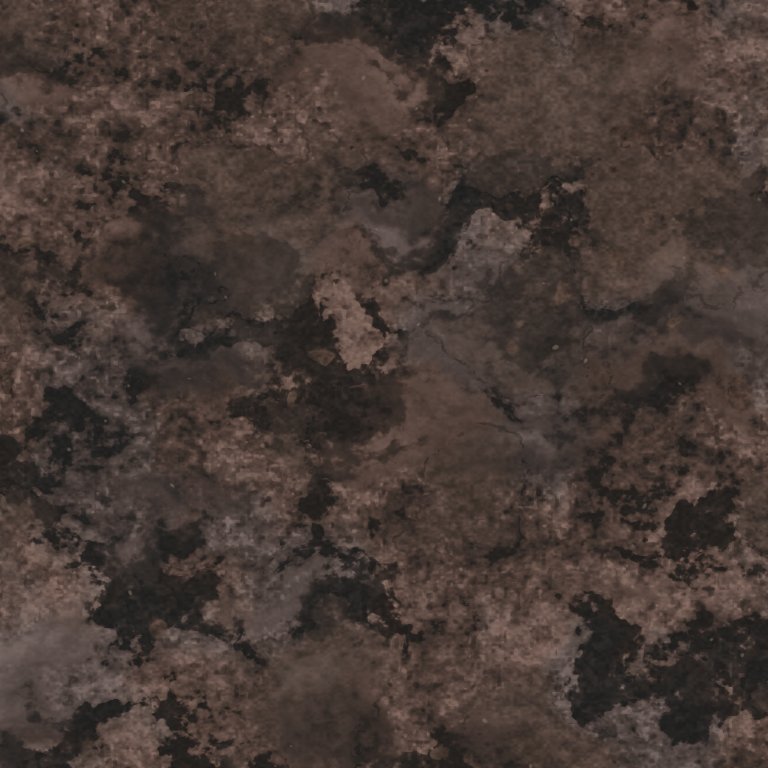
Give the GLSL for this texture, as a Shadertoy shader.

```glsl
// Dark weathered stone: flat brown plates, charcoal hollows, smeared haze and fine grit.

const vec3 CHARCOAL = vec3(0.138, 0.132, 0.126);
const vec3 UMBER = vec3(0.275, 0.226, 0.206);
const vec3 ASH = vec3(0.425, 0.358, 0.332);
const vec3 PLATE_BROWN = vec3(0.296, 0.240, 0.212);
const vec3 PEBBLE_TAN = vec3(0.430, 0.335, 0.285);
const vec3 SPECK_CREAM = vec3(0.560, 0.490, 0.420);
const vec3 RUST_TINT = vec3(1.035, 0.985, 0.960);
const vec3 SLATE_TINT = vec3(0.970, 0.995, 1.020);

const float WARP = 0.13;
const float HOLLOW_LEVEL = 0.425;
const float PLATE_CELLS = 4.0;
const float PLATE_CHANCE = 0.62;
const float PLATE_RAGGED = 0.15;
const float PEBBLE_CELLS = 13.0;
const float SPECK_CELLS = 48.0;

float hash(vec2 p) {
    vec3 h = fract(vec3(p.xyx) * 0.1031);
    h += dot(h, h.yzx + 33.33);
    return fract((h.x + h.y) * h.z);
}

float noise(vec2 p) {
    vec2 cell = floor(p);
    vec2 f = fract(p);
    f = f * f * (3.0 - 2.0 * f);
    float low = mix(hash(cell), hash(cell + vec2(1, 0)), f.x);
    float high = mix(hash(cell + vec2(0, 1)), hash(cell + vec2(1, 1)), f.x);
    return mix(low, high, f.y);
}

float fbm(vec2 p, int octaves) {
    float sum = 0.0, total = 0.0, gain = 0.5;
    for (int i = 0; i < octaves; i++) {
        sum += gain * noise(p);
        total += gain;
        gain *= 0.55;
        p = mat2(1.6, 1.2, -1.2, 1.6) * p + 17.3;
    }
    return sum / total;
}

// Nearest scattered disc: x = signed distance, y = its random id.
vec2 scatter(vec2 p, float cells, float chance, vec2 radii, float seed) {
    vec2 nearest = vec2(1.0, 0.0);
    vec2 home = floor(p * cells);
    for (int y = -1; y <= 1; y++)
    for (int x = -1; x <= 1; x++) {
        vec2 cell = home + vec2(x, y);
        vec2 key = cell + seed;
        if (hash(key + 7.7) > chance) continue;
        vec2 jitter = vec2(hash(key + 31.1), hash(key + 57.9));
        vec2 center = (cell + 0.1 + 0.8 * jitter) / cells;
        float id = hash(key + 83.3);
        float d = length(p - center) - mix(radii.x, radii.y, id);
        if (d < nearest.x) nearest = vec2(d, id);
    }
    return nearest;
}

vec3 stoneRamp(float tone) {
    vec3 lower = mix(CHARCOAL, UMBER, clamp(tone * 2.0, 0.0, 1.0));
    return mix(lower, ASH, clamp(tone * 2.0 - 1.0, 0.0, 1.2));
}

void mainImage(out vec4 fragColor, in vec2 fragCoord) {
    vec2 p = fragCoord / iResolution.xy;
    vec2 bend = vec2(fbm(p * 9.0 + 3.0, 5), fbm(p * 9.0 + 41.0, 5)) - 0.5;
    vec2 q = p + WARP * bend;

    // Noise layers from broad to fine
    float broad = fbm(q * vec2(4.5, 6.5) + 11.0, 5) - 0.5;
    float rough = fbm(q * vec2(20.0, 25.0) + 23.0, 5) - 0.5;
    float grit = fbm(p * vec2(80.0, 95.0) + 5.0, 3) - 0.5;
    float grain = noise(p * vec2(210.0, 270.0)) - 0.5;

    // Mottled stone
    float tone = 0.60 + 0.95 * broad + 1.05 * rough + 0.85 * grit;
    float hazeArea = smoothstep(0.53, 0.66, fbm(q * vec2(4.5, 7.0) + 67.0, 3));

    // Flat plates with ragged outlines
    vec2 plate = scatter(q, PLATE_CELLS, PLATE_CHANCE, vec2(0.045, 0.130), 12.0);
    float outline = plate.x + PLATE_RAGGED * (fbm(p * 14.0 + 9.0, 5) - 0.5) + 0.022 * grit;
    float plateMask = smoothstep(0.003, -0.003, outline);
    float crack = smoothstep(0.010, 0.0, abs(outline - 0.006)) * smoothstep(-0.04, 0.12, rough + grit);

    // Charcoal hollows, crisp in places and blurred in others
    float depth = fbm(q * vec2(6.0, 8.5) + 91.0, 4) + 0.55 * rough + 0.25 * grit;
    float blur = mix(0.035, 0.09, hazeArea);
    float hollow = smoothstep(HOLLOW_LEVEL + blur, HOLLOW_LEVEL - blur, depth);
    tone = mix(tone, 0.08 + 0.45 * (rough + grit), hollow * 0.95);

    // Sideways smeared haze
    float smear = fbm(q * vec2(6.0, 19.0) + 37.0, 3) - 0.5;
    float streak = noise(vec2(12.0, 100.0) * (p + 0.03 * bend)) - 0.5;
    float hazeTone = 0.62 + 1.3 * smear + 0.9 * broad + 0.10 * streak;
    tone = mix(tone, hazeTone, hazeArea * (0.80 - 0.45 * hollow));

    // Pale and dark flecks clustered on rough ground and plate rims
    float rim = smoothstep(0.018, 0.0, abs(outline + 0.004));
    float cluster = max(smoothstep(-0.06, 0.12, rough), rim) * (1.0 - 0.8 * hazeArea);
    tone += 0.36 * cluster * smoothstep(0.62, 0.88, noise(p * 165.0 + 71.0));
    tone -= 0.28 * (1.0 - hazeArea) * smoothstep(0.66, 0.90, noise(p * 120.0 + 29.0));
    tone -= 0.30 * crack;

    vec3 color = stoneRamp(tone);
    float hue = smoothstep(0.35, 0.60, fbm(q * 7.0 + 53.0, 3));
    color *= mix(SLATE_TINT, RUST_TINT, hue);
    float plateShade = 0.94 + 0.10 * plate.y + 0.50 * grit + 0.30 * broad + 0.25 * rough;
    float cover = plateMask * (0.92 - 0.45 * rim) * (1.0 - 0.45 * hazeArea) * (1.0 - 0.3 * hollow);
    color = mix(color, PLATE_BROWN * plateShade, cover);

    // Sparse ragged pebbles and tiny bright specks
    vec2 pebble = scatter(p + 0.08 * bend, PEBBLE_CELLS, 0.07, vec2(0.002, 0.015), 140.0);
    float pebbleEdge = pebble.x + 0.035 * rough + 0.012 * grit;
    vec3 pebbleColor = PEBBLE_TAN * (1.08 - 0.30 * pebble.y + 1.1 * rough + 0.6 * grit);
    color = mix(color, pebbleColor, 0.75 * smoothstep(0.002, -0.003, pebbleEdge));
    vec2 speck = scatter(p + 0.04 * bend, SPECK_CELLS, 0.035, vec2(0.0003, 0.0026), 310.0);
    color = mix(color, SPECK_CREAM, 0.5 * smoothstep(0.0015, -0.0015, speck.x + 0.004 * grit));

    color *= 1.0 + 0.26 * grain * (1.0 - 0.6 * hazeArea);
    fragColor = vec4(color, 1.0);
}
```
